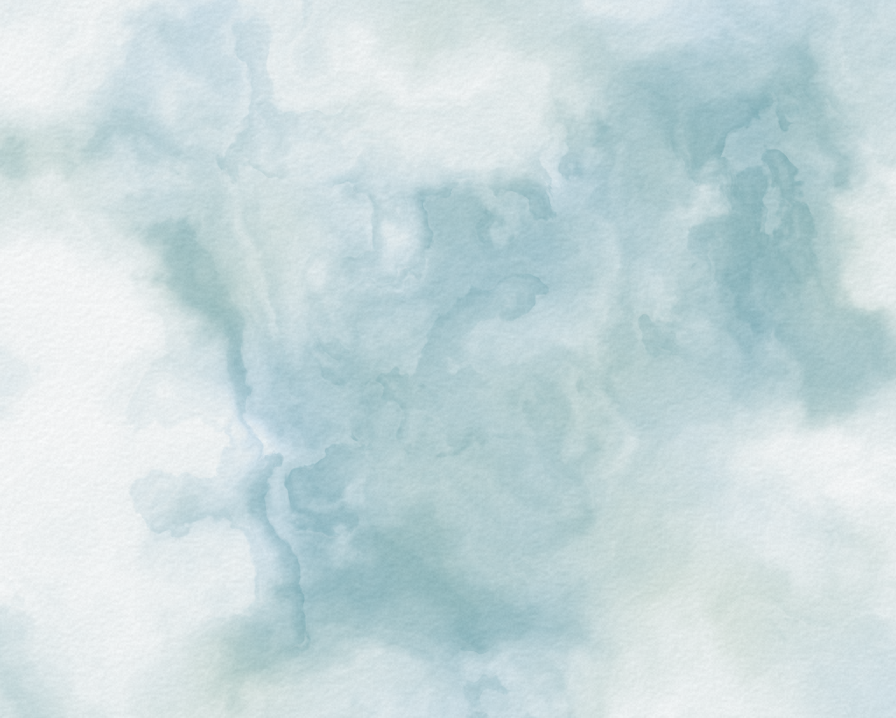
This texture is drawn by a WebGL 2 fragment shader. Its source:

```glsl
#version 300 es
precision highp float;

uniform vec2 u_resolution;
out vec4 fragColor;

float hash(vec2 cell) {
    vec3 q = fract(cell.xyx * 0.1031);
    q += dot(q, q.yzx + 33.33);
    return fract((q.x + q.y) * q.z);
}

float noise(vec2 p) {
    vec2 cell = floor(p);
    vec2 f = fract(p);
    f = f * f * f * (f * (f * 6.0 - 15.0) + 10.0);
    float low = mix(hash(cell), hash(cell + vec2(1, 0)), f.x);
    float high = mix(hash(cell + vec2(0, 1)), hash(cell + vec2(1, 1)), f.x);
    return mix(low, high, f.y);
}

// Rotated octaves, centred on zero
float fbm(vec2 p) {
    float sum = 0.0;
    float amplitude = 0.5;
    for (int i = 0; i < 6; i++) {
        sum += amplitude * (noise(p) - 0.5);
        p = mat2(1.6, 1.2, -1.2, 1.6) * p + 11.7;
        amplitude *= 0.5;
    }
    return sum;
}

// Wet brush stroke from a to b with a soft falloff
float stroke(vec2 p, vec2 a, vec2 b, float width) {
    vec2 ab = b - a;
    float along = clamp(dot(p - a, ab) / dot(ab, ab), 0.0, 1.0);
    float d = length(p - a - ab * along) / width;
    return exp(-d * d);
}

// Pigment gathered at a ragged edge, fading away on one side
float tideEdge(float n) {
    return smoothstep(0.03, 0.075, n) * (1.0 - smoothstep(0.075, 0.25, n));
}

// Paper tooth, slightly stretched sideways
float paperHeight(vec2 p) {
    return 0.6 * noise(p * vec2(125.0, 185.0)) + 0.4 * noise(p * vec2(230.0, 290.0) + 40.0);
}

void main() {
    vec2 p = gl_FragCoord.xy / u_resolution.y;
    vec2 warp = vec2(fbm(p * 4.0 + 3.0), fbm(p * 4.0 + 27.0));
    vec2 q = p + 0.55 * warp;

    // Broad washes
    float descending = stroke(q, vec2(0.23, 0.75), vec2(0.63, 0.12), 0.19);
    float rightWash = stroke(q, vec2(0.74, 0.62), vec2(1.2, 0.74), 0.27);
    float wash = 0.30 * descending + 0.38 * rightWash;
    float pigment = 0.12 + 0.06 * (p.x - p.y) + wash;

    // Blooms, backruns and granulation
    pigment += fbm(q * 3.6 + 8.0) * (0.65 + 1.2 * wash);
    pigment += fbm(q * 9.0 + 51.0) * (0.2 + 0.6 * wash);
    float patches = smoothstep(-0.1, 0.15, fbm(p * 3.0 + 70.0));
    pigment += tideEdge(fbm(q * 5.0 + 90.0)) * patches * (0.07 + 0.45 * wash);
    pigment += (noise(p * 95.0) - 0.5) * 0.12 * wash;
    pigment = 0.5 * (pigment + sqrt(pigment * pigment + 0.006));

    // Pale paper to teal, drifting between blue and green
    vec3 color = mix(vec3(0.955, 0.96, 0.962), vec3(0.45, 0.645, 0.67), min(pigment, 1.1));
    float drift = fbm(p * 3.0 + 130.0) * smoothstep(0.05, 0.3, pigment);
    color += drift * vec3(-0.03, 0.0, 0.09);

    // Paper lit from the upper left
    float relief = paperHeight(p) - paperHeight(p + vec2(-0.002, 0.003));
    color += 0.036 * relief + 0.018 * (hash(floor(p * 410.0)) - 0.5);

    fragColor = vec4(clamp(color, 0.0, 1.0), 1.0);
}
```
